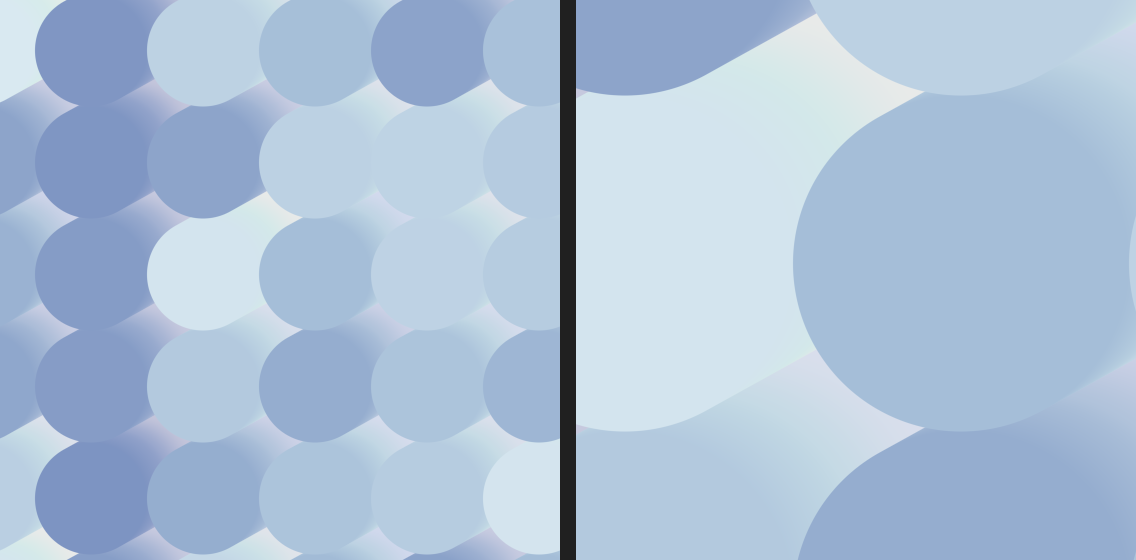
Left: the whole. Right: its middle third, enlarged.
A three.js fragment shader for this pattern:

```glsl
// Rows of flat blue discs, each trailing a pastel gradient up and to the right.
varying vec2 vUv;

const float REPEATS = 5.0;                    // discs across and down
const vec2 FIRST_CENTRE = vec2(0.8125, 0.549); // in cells, from the lower left
const float RADIUS = 0.5;                     // in cells
const vec2 TRAIL_DIR = vec2(0.8746, 0.4848);  // unit vector
const float TRAIL_LENGTH = 0.8;
const float TRAIL_MID = 0.24;                 // where the middle trail tint peaks
const float TRAIL_END = 0.52;                 // where the far trail tint is reached
const float DARK_COLUMN = 0.0;                // column kept in the deepest blues
const float SEED = 17.0;

// Tints for deep, medium and pale discs
const vec3 DISC_DEEP = vec3(0.490, 0.577, 0.758);
const vec3 DISC_MEDIUM = vec3(0.640, 0.739, 0.843);
const vec3 DISC_PALE = vec3(0.865, 0.925, 0.950);
const vec3 MID_DEEP = vec3(0.580, 0.640, 0.795);
const vec3 MID_MEDIUM = vec3(0.735, 0.825, 0.885);
const vec3 MID_PALE = vec3(0.845, 0.930, 0.920);
const vec3 END_DEEP = vec3(0.765, 0.770, 0.855);
const vec3 END_MEDIUM = vec3(0.820, 0.850, 0.930);
const vec3 END_PALE = vec3(0.930, 0.930, 0.910);

float hash(vec2 p) {
  vec3 q = fract(vec3(p.xyx) * 0.1031);
  q += dot(q, q.yzx + 33.33);
  return fract((q.x + q.y) * q.z);
}

// Three-stop blend over 0 to 1
vec3 ramp(vec3 low, vec3 middle, vec3 high, float x) {
  return x < 0.5 ? mix(low, middle, x * 2.0) : mix(middle, high, x * 2.0 - 1.0);
}

// 0 is deep blue, 1 is palest
float discTone(vec2 id) {
  float h = hash(id + SEED);
  return abs(id.x - DARK_COLUMN) < 0.5 ? 0.16 * h * h : mix(0.16, 0.98, h);
}

// Distance to a disc swept along the trail direction
float sweptDisc(vec2 q) {
  float along = clamp(dot(q, TRAIL_DIR), 0.0, TRAIL_LENGTH);
  return length(q - TRAIL_DIR * along) - RADIUS;
}

// How far the disc must slide before its trailing stack uncovers q
float trailDepth(vec2 q) {
  float across = q.y * TRAIL_DIR.x - q.x * TRAIL_DIR.y;
  float halfChord = sqrt(max(RADIUS * RADIUS - across * across, 0.0));
  return max(dot(q, TRAIL_DIR) - halfChord, 0.0);
}

vec3 discColour(float tone, float depth) {
  vec3 disc = ramp(DISC_DEEP, DISC_MEDIUM, DISC_PALE, tone);
  vec3 middle = ramp(MID_DEEP, MID_MEDIUM, MID_PALE, tone);
  vec3 end = ramp(END_DEEP, END_MEDIUM, END_PALE, tone);
  vec3 colour = mix(disc, middle, clamp(depth / TRAIL_MID, 0.0, 1.0));
  return mix(colour, end, smoothstep(TRAIL_MID * 0.7, TRAIL_END, depth));
}

void main() {
  vec2 p = vUv * REPEATS - FIRST_CENTRE;
  vec2 nearest = floor(p + 0.5);
  float edge = 0.7 * fwidth(vUv.y) * REPEATS;
  vec3 colour = END_MEDIUM;

  // Paint upward and rightward, so upper and right discs lie on top
  for (int row = -1; row <= 1; row++) {
    for (int column = -1; column <= 1; column++) {
      vec2 id = nearest + vec2(float(column), float(row));
      vec2 q = p - id;
      float cover = 1.0 - smoothstep(-edge, edge, sweptDisc(q));
      colour = mix(colour, discColour(discTone(id), trailDepth(q)), cover);
    }
  }
  gl_FragColor = vec4(colour, 1.0);
}
```
